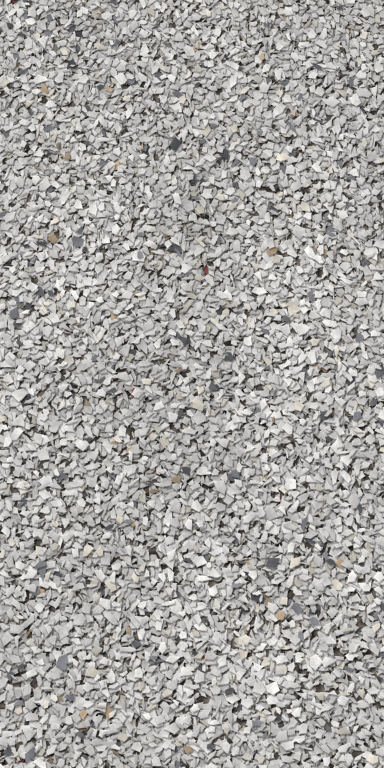
Write a Shadertoy shader that draws this texture.

```glsl
// Angular pale stone chips in a dense pile, with dark gaps and a few coloured pieces.

const float TAU = 6.28319;
const int LAYERS = 9;
const int EDGES = 5;
const vec2 SHADOW_SHIFT = vec2(0.06, -0.10);
const vec3 GAP = vec3(0.14, 0.13, 0.12);
const vec3 PALE = vec3(1.0, 0.993, 0.982);
const vec3 SLATE = vec3(0.40, 0.405, 0.42);
const vec3 TAN = vec3(0.68, 0.60, 0.50);
const vec3 RED = vec3(0.58, 0.32, 0.30);

// Four random values from a 2D seed, without sine.
vec4 hash4(vec2 seed) {
    vec4 h = fract(seed.xyxy * vec4(0.1031, 0.1030, 0.0973, 0.1099));
    h += dot(h, h.wzxy + 33.33);
    return fract((h.xxyz + h.yzzw) * h.zywx);
}

float valueNoise(vec2 p) {
    vec2 cell = floor(p);
    vec2 f = fract(p);
    f = f * f * (3.0 - 2.0 * f);
    float low = mix(hash4(cell).x, hash4(cell + vec2(1, 0)).x, f.x);
    float high = mix(hash4(cell + vec2(0, 1)).x, hash4(cell + vec2(1, 1)).x, f.x);
    return mix(low, high, f.y);
}

mat2 rotation(float angle) {
    float c = cos(angle), s = sin(angle);
    return mat2(c, s, -s, c);
}

// Convex polygon cut by random half-planes; aspect flattens it.
float chipDistance(vec2 q, vec2 seed, float radius, float aspect) {
    float d = -10.0;
    for (int i = 0; i < EDGES; i++) {
        vec4 r = hash4(seed + 17.3 * float(i + 1));
        float angle = (float(i) + 0.7 * r.x) * TAU / float(EDGES);
        vec2 normal = vec2(cos(angle), sin(angle) / aspect);
        float cut = radius * mix(0.48, 1.0, r.y);
        d = max(d, (dot(q, normal) - cut) / length(normal));
    }
    return d;
}

// Mostly pale stone, with rare slate, tan and red pieces.
vec3 chipColor(float kind, float tone) {
    vec3 color = PALE * mix(0.74, 0.91, tone);
    if (kind < 0.034) color = SLATE * mix(0.75, 1.35, tone);
    else if (kind < 0.040) color = TAN * mix(0.85, 1.15, tone);
    else if (kind < 0.041) color = RED;
    else if (kind < 0.10) color *= vec3(0.99, 0.97, 0.92);
    return color;
}

// Paints one chip and its shadow over the color below.
vec3 paintChip(vec3 below, vec2 q, vec2 seed, float depth, float grain, float pixel) {
    vec4 look = hash4(seed + 5.7);
    vec4 shape = hash4(seed + 91.3);
    float radius = mix(0.34, 0.60, shape.x * shape.x);
    float aspect = mix(0.26, 0.92, shape.y);
    mat2 turn = rotation(shape.z * TAU);
    float d = chipDistance(turn * q, seed, radius, aspect);
    float shifted = chipDistance(turn * (q - SHADOW_SHIFT), seed, radius, aspect);

    float shadow = 1.0 - smoothstep(-0.05, 0.10, shifted);
    vec3 ground = below * (1.0 - 0.32 * shadow);

    // Tilted face, lit upper rim and worn grain.
    float facing = (shifted - d) / length(SHADOW_SHIFT);
    float rim = smoothstep(-0.10, 0.0, d);
    vec2 tilt = rotation(look.z * TAU) * vec2(0.16, 0.0);
    float light = 1.0 + dot(q, tilt) + 0.08 * rim * facing + 0.14 * (grain - 0.5);
    light *= mix(0.92, 1.0, smoothstep(0.30, 0.55, aspect)) * depth;
    vec3 face = chipColor(look.x, look.y) * light;
    return mix(ground, face, clamp(0.5 - d / (1.25 * pixel), 0.0, 1.0));
}

// One jittered grid of chips.
vec3 paintLayer(vec3 color, vec2 p, float layer, float depth, float grain, float pixel) {
    p += layer * vec2(0.37, 0.61);
    vec2 home = floor(p);
    for (int j = -1; j <= 1; j++) {
        for (int i = -1; i <= 1; i++) {
            vec2 cell = home + vec2(i, j);
            vec2 seed = cell + layer * vec2(57.0, 83.0) + 11.0;
            vec2 center = cell + 0.5 + 0.7 * (hash4(seed).xy - 0.5);
            vec2 q = p - center;
            if (dot(q, q) < 1.4) {
                color = paintChip(color, q, seed, depth, grain, pixel);
            }
        }
    }
    return color;
}

void mainImage(out vec4 fragColor, in vec2 fragCoord) {
    vec2 uv = fragCoord / iResolution.x;

    // Chips shrink gently toward the top.
    float recede = 0.12;
    float nearness = 1.0 - recede * uv.y;
    float density = 26.5 / nearness;
    vec2 p = 26.5 * vec2((uv.x - 0.5) / nearness, -log(nearness) / recede) + 40.0;
    float pixel = density / iResolution.x;
    float grain = 0.6 * valueNoise(p * 4.5) + 0.4 * valueNoise(p * 9.0 + 31.0);

    // Dim rubble shows faintly in the gaps.
    vec3 color = GAP * (1.0 + 2.6 * valueNoise(p * 3.0 + 7.0));
    for (int i = 0; i < LAYERS; i++) {
        float depth = mix(0.84, 1.0, float(i) / float(LAYERS - 1));
        color = paintLayer(color, p, float(i), depth, grain, pixel);
    }

    // Broad uneven light over the pile.
    color *= 0.97 + 0.08 * valueNoise(uv * 4.0 + 3.0);
    fragColor = vec4(clamp(color, 0.0, 1.0), 1.0);
}
```
